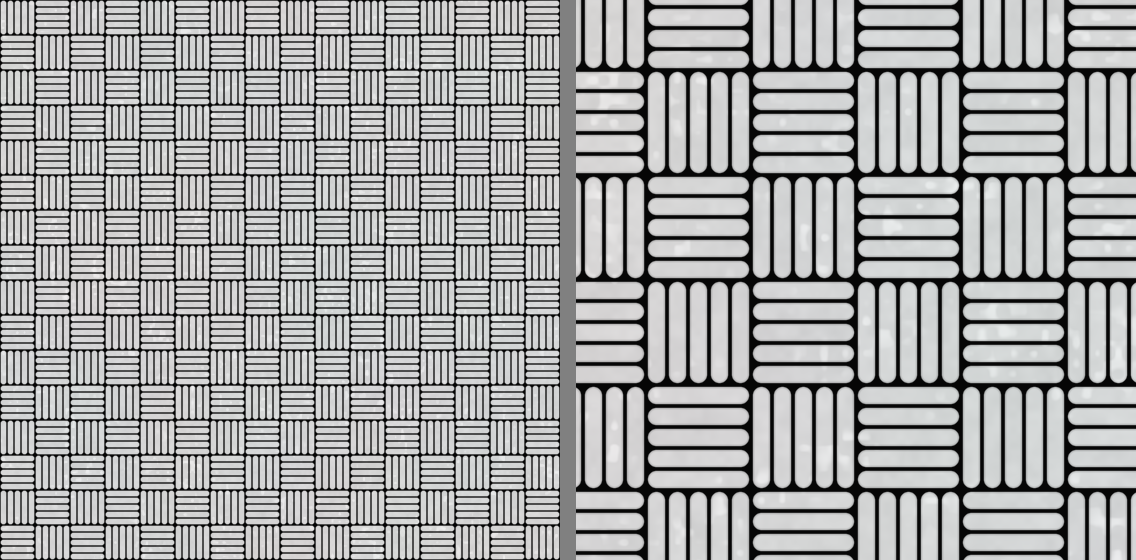
Left, the full canvas; right, a detail of the centre.
Write a WebGL 2 fragment shader that draws this pattern.

```glsl
#version 300 es
precision highp float;
// Basket weave of pale stone slats: a checkerboard of cells, each holding five
// round-ended bars, turned a quarter in every other cell. Bars are capsule
// distances over a dark ground, worn with wrapping value noise.

#define CELLS 16.0         // cells across and down, even so that it tiles
#define BARS 5.0           // bars in each cell
#define GAP 0.18           // gap between bars, in bar pitches
#define BEVEL 0.13         // width of the shaded rim, in bar pitches
#define RIM_SHADE 0.86     // brightness at the rim
#define BAR_JITTER 0.018   // brightness change from bar to bar
#define MOTTLE 0.05        // strength of the fine grain
#define SPECK 0.075        // strength of the pale specks
#define TINT 0.022         // strength of the slow colour drift
#define BAR_COLOR vec3(0.835, 0.835, 0.835)
#define GROUND_COLOR vec3(0.025, 0.025, 0.025)

uniform vec2 u_resolution;
out vec4 fragColor;

// Integer hash of a lattice point and a seed, 0 to 1
float hash(vec2 p, float seed) {
    uvec3 q = uvec3(ivec3(vec3(p, seed)));
    uint h = q.x * 73856093u ^ q.y * 19349663u ^ q.z * 83492791u;
    h = (h ^ (h >> 16)) * 73244475u;
    h = (h ^ (h >> 15)) * 29986577u;
    h ^= h >> 16;
    return float(h & 65535u) / 65535.0;
}

// Value noise that wraps after a whole number of lattice cells
float wrapNoise(vec2 uv, float period, float seed) {
    vec2 p = uv * period;
    vec2 i = floor(p);
    vec2 f = p - i;
    f = f * f * (3.0 - 2.0 * f);
    vec2 a = mod(i, period);
    vec2 b = mod(i + 1.0, period);
    float low = mix(hash(a, seed), hash(vec2(b.x, a.y), seed), f.x);
    float high = mix(hash(vec2(a.x, b.y), seed), hash(b, seed), f.x);
    return mix(low, high, f.y);
}

// Signed distance to a capsule lying along x
float capsule(vec2 p, float halfCore, float radius) {
    return length(vec2(max(abs(p.x) - halfCore, 0.0), p.y)) - radius;
}

// Stone surface: fine grain, clustered specks and a slow drift of hue
vec3 stone(vec2 uv) {
    float grain = 0.6 * wrapNoise(uv, 96.0, 1.0) + 0.4 * wrapNoise(uv, 224.0, 2.0) - 0.5;
    float cluster = smoothstep(0.45, 0.8, wrapNoise(uv, 40.0, 3.0));
    float speck = smoothstep(0.6, 0.9, wrapNoise(uv, 160.0, 4.0)) * cluster;
    float green = wrapNoise(uv, 7.0, 5.0) - 0.5;
    float warm = wrapNoise(uv, 6.0, 6.0) - 0.5;
    vec3 drift = TINT * vec3(0.5 * warm - 0.5 * green, 0.5 * green, -0.5 * warm);
    return BAR_COLOR + MOTTLE * grain + SPECK * speck + drift;
}

void main() {
    vec2 uv = gl_FragCoord.xy / u_resolution;
    float pixel = CELLS * BARS / min(u_resolution.x, u_resolution.y);

    // Cell of the checkerboard; odd cells stand upright
    vec2 cell = floor(uv * CELLS);
    vec2 local = fract(uv * CELLS) * BARS;
    if (mod(cell.x + cell.y, 2.0) > 0.5) local = local.yx;

    // Bar within the cell, in units of the bar pitch
    float bar = floor(local.y);
    vec2 p = vec2(local.x - 0.5 * BARS, fract(local.y) - 0.5);
    float d = capsule(p, 0.5 * BARS - 0.5, 0.5 - 0.5 * GAP);
    float cover = clamp(0.5 - d / (1.3 * pixel), 0.0, 1.0);

    // Surface with a soft rim and its own brightness
    vec3 surface = stone(uv);
    surface += BAR_JITTER * (hash(cell, 10.0 + bar) - 0.5);
    surface *= mix(RIM_SHADE, 1.0, smoothstep(0.0, BEVEL, -d));

    fragColor = vec4(mix(GROUND_COLOR, surface, cover), 1.0);
}
```
